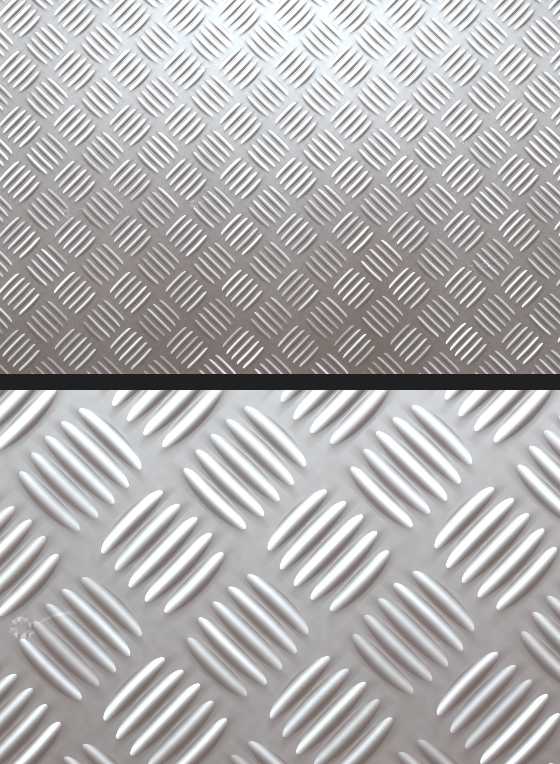
Top, the full canvas; bottom, a detail of the centre.
A Shadertoy shader for this texture:

```glsl
float hash(vec2 p) {
    vec3 q = fract(p.xyx * vec3(0.1031, 0.1030, 0.0973));
    q += dot(q, q.yzx + 33.33);
    return fract((q.x + q.y) * q.z);
}

float noise(vec2 p) {
    vec2 i = floor(p), f = fract(p);
    f *= f * (3.0 - 2.0 * f);
    return mix(mix(hash(i), hash(i + vec2(1, 0)), f.x),
               mix(hash(i + vec2(0, 1)), hash(i + vec2(1, 1)), f.x), f.y);
}

// Approximate signed distance to an ellipse with the given radii
float ellipse(vec2 p, vec2 radii) {
    float k = length(p / radii);
    return k * (k - 1.0) / max(length(p / (radii * radii)), 1e-3);
}

// Broad reflection on the flat sheet: bright at the top, dull at the bottom
float sheetTone(vec2 p) {
    vec2 glow = (p - vec2(0.82, 1.0)) / vec2(0.7, 0.47);
    float tone = 0.13 + 0.45 * smoothstep(-0.05, 1.0, p.y);
    tone += 0.54 * exp(-dot(glow, glow));
    return tone + 0.12 * (noise(p * 4.0) - 0.5) + 0.05 * (noise(p * 170.0) - 0.5);
}

// Five raised bars per tile, turned a quarter on alternate tiles
float addBars(float tone, vec2 p) {
    // Slightly tilted grid whose cells grow towards the bottom
    vec2 g = p - vec2(0.791, 0.672);
    g /= 0.1478 - 0.003 * g.y;
    g += 0.014 * vec2(g.y, -g.x);
    vec2 diagonal = vec2(g.x + g.y, g.y - g.x);
    vec2 id = round(diagonal);
    vec2 local = diagonal - id;
    bool turned = mod(id.x + id.y, 2.0) > 0.5;
    if (turned) local = local.yx;
    local += 0.016 * (vec2(hash(id), hash(id + 17.0)) - 0.5);

    // Nearest bar; the outer ones are shorter and bow inward
    float bar = clamp(round(local.y / 0.192), -2.0, 2.0);
    float vary = hash(id * 7.0 + bar + 40.0);
    vec2 radii = vec2(0.4 - 0.013 * bar * bar + 0.02 * vary, 0.08);
    vec2 b = vec2(local.x, local.y - bar * 0.192 + 0.06 * bar * local.x * local.x);
    float d = ellipse(b, radii);
    float side = b.y / radii.y;
    float pixel = 0.5 / (iResolution.y * 0.1046);

    // Shadow cast beside the bar, and a faint rim of light opposite
    float near = exp(-max(d, 0.0) / 0.03);
    float away = 1.0 - smoothstep(-0.6, 0.3, side);
    float body = tone - 0.05;
    tone *= 1.0 - near * (turned ? 0.45 : 0.55) * away;
    tone += near * 0.04 * (1.0 - away);

    // Rounded profile: glossy ridge towards the light, dark far flank
    float ridge = exp(-pow((side - 0.26) / 0.38, 2.0));
    float flank = 1.0 - smoothstep(-0.75, -0.1, side);
    float gloss = (turned ? 0.6 : 0.85) * (0.7 + 0.6 * vary);
    gloss *= 0.7 + 0.6 * noise(p * 9.0 + 5.0);
    body *= 1.0 - (turned ? 0.66 : 0.8) * flank;
    body *= 1.0 - 0.35 * smoothstep(0.65, 1.0, side);
    body += gloss * ridge;
    return mix(tone, body, 1.0 - smoothstep(-pixel, pixel, d));
}

// Sparse ragged dents and short hairline scratches
float wear(vec2 p) {
    float mark = 0.0;
    for (int i = 0; i < 7; i++) {
        vec2 seed = vec2(float(i) * 3.7 + 2.0, 11.0);
        vec2 q = p - vec2(hash(seed) * 1.5, 0.25 + 0.6 * hash(seed + 9.0));
        float ragged = 0.004 * noise(q * 300.0 + seed);
        float ring = abs(length(q) - 0.006 - ragged);
        mark += (noise(q * 400.0) - 0.35) * (1.0 - smoothstep(0.001, 0.004, ring));
        vec2 s = q - vec2(0.03, 0.012);
        float line = abs(s.y - 0.3 * s.x + 10.0 * s.x * s.x);
        mark += 0.2 * (1.0 - smoothstep(0.0005, 0.002, line))
                    * (1.0 - smoothstep(0.01, 0.022, abs(s.x)));
    }
    return mark;
}

void mainImage(out vec4 fragColor, in vec2 fragCoord) {
    vec2 p = fragCoord / iResolution.y;
    float tone = addBars(sheetTone(p), p) + 0.6 * wear(p);
    vec3 warmShade = vec3(0.42, 0.38, 0.36);
    vec3 coolLight = vec3(0.93, 0.96, 0.98);
    vec3 color = mix(warmShade, coolLight, clamp(tone, -0.08, 1.14));

    // Faint rosy tint drifting over the duller metal
    color += vec3(0.012, -0.006, 0.0) * noise(p * 3.0 + 8.0) * (1.0 - p.y);
    fragColor = vec4(clamp(color, 0.0, 1.0), 1.0);
}
```
